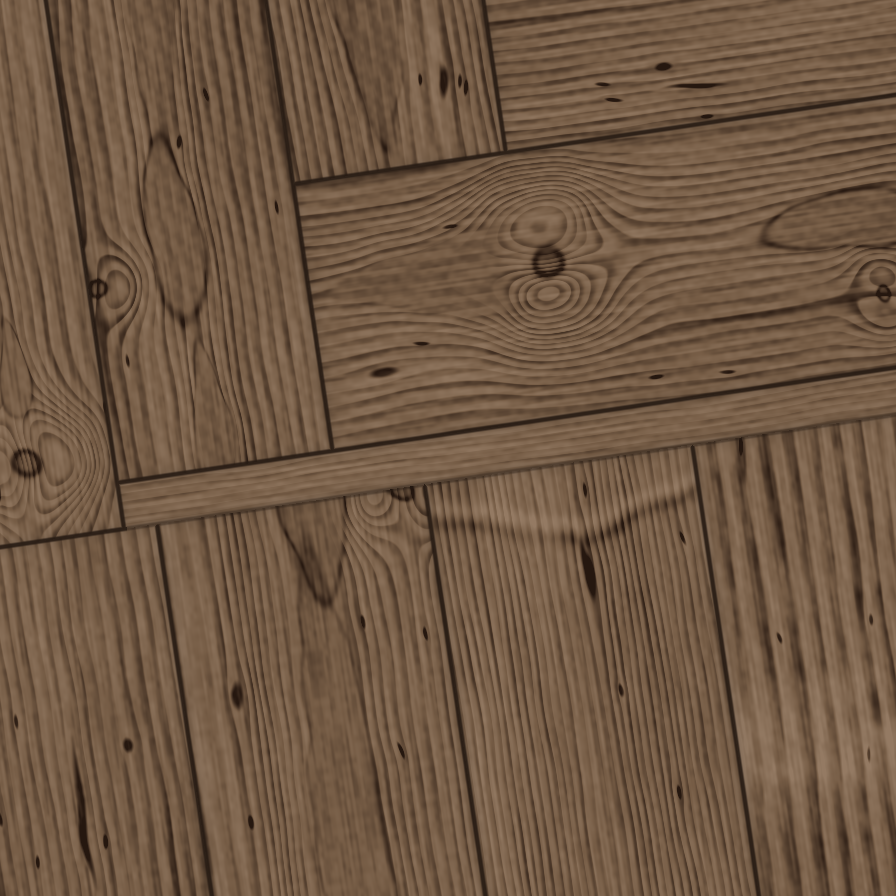
This texture is drawn by a three.js fragment shader. Its source:

```glsl
varying vec2 vUv;

#define TILT 0.147
#define LOW_SEAM 0.385
#define MID_SEAM 0.437
#define TOP_SEAM 0.738
#define LOW_WIDTH 0.302
#define SEAM_WIDTH 0.0021
#define RING_DEPTH 0.66
#define FIBRE_DEPTH 0.30
#define SEAM_COLOR vec3(0.15, 0.105, 0.075)
#define DARK_WOOD vec3(0.25, 0.18, 0.13)
#define MID_WOOD vec3(0.46, 0.36, 0.27)
#define LIGHT_WOOD vec3(0.58, 0.48, 0.39)

float field;  // height across the grain, its contours are the growth rings
float shade;  // darkening by knots, slits and heartwood
float plain;  // where the rings fade out

float hash(vec2 p) {
  return fract(sin(dot(p, vec2(127.1, 311.7))) * 43758.5);
}

float noise(vec2 p) {
  vec2 i = floor(p), f = fract(p);
  f = f * f * (3.0 - 2.0 * f);
  return mix(mix(hash(i), hash(i + vec2(1, 0)), f.x),
             mix(hash(i + vec2(0, 1)), hash(i + vec2(1, 1)), f.x), f.y);
}

// Flat-sawn patch with a dark rim; taper widens one end
void heartwood(vec2 d, vec2 size, float taper, float rim) {
  size.y *= 1.0 + taper * clamp(d.x / size.x, -1.0, 1.0);
  float r = length(d / size);
  float body = 1.0 - smoothstep(0.85, 1.0, r);
  field -= d.y * exp(-r * r);
  plain = max(plain, 0.85 * body);
  shade += 0.2 * body + rim * exp(-pow((r - 0.95) / 0.07, 2.0));
}

// Rings turn round a dark oval core
void knot(vec2 d, float size) {
  float r = length(d * vec2(1.0, 0.9)) / size;
  field -= 3.0 * d.y * exp(-r * r);
  plain *= smoothstep(0.7, 1.1, r);
  shade *= smoothstep(0.6, 1.0, r);
  shade += 0.3 * (1.0 - smoothstep(0.15, 0.3, r));
  shade += 0.6 * exp(-pow((r - 0.22) / 0.06, 2.0));
}

void slit(vec2 d, vec2 size) {
  float r = length(d / size);
  field -= 0.8 * d.y * exp(-0.3 * r * r);
  shade += 0.85 * (1.0 - smoothstep(0.35, 1.0, r));
}

void main() {
  float c = cos(TILT), s = sin(TILT);
  vec2 p = vec2(c * vUv.x + s * vUv.y, c * vUv.y - s * vUv.x);

  // Board layout: bounds, index, direction and ring count
  vec2 lo = vec2(-1.0), hi = vec2(2.0);
  float id, rings = 72.0, wave = 0.028;
  bool across = false;
  if (p.y < LOW_SEAM) {
    id = floor((p.x - 0.234) / LOW_WIDTH) + 1.0;
    lo.x = 0.234 + (id - 1.0) * LOW_WIDTH;
    hi = vec2(lo.x + LOW_WIDTH, LOW_SEAM);
    rings = id > 2.5 ? 36.0 : (id > 1.5 ? 105.0 : 62.0);
    wave = 0.016;
  } else if (p.x < 0.197) {
    id = 4.0; lo.y = LOW_SEAM; hi.x = 0.197;
  } else if (p.y < MID_SEAM) {
    id = 5.0; lo = vec2(0.197, LOW_SEAM); hi.y = MID_SEAM;
    across = true; rings = 125.0; wave = 0.008;
  } else if (p.x < 0.44) {
    id = 6.0; lo = vec2(0.197, MID_SEAM); hi.x = 0.44;
  } else if (p.y < TOP_SEAM) {
    id = 7.0; lo = vec2(0.44, MID_SEAM); hi.y = TOP_SEAM;
    across = true; rings = 66.0;
  } else {
    across = p.x > 0.68;
    id = across ? 9.0 : 8.0;
    lo = vec2(across ? 0.68 : 0.44, TOP_SEAM);
    hi.x = across ? 2.0 : 0.68;
  }

  // Grain runs along q.x
  vec2 q = across ? p : p.yx;
  vec2 o = q + id * 7.3;
  vec2 w = q + 0.012 * (vec2(noise(o * 24.0), noise(o * 21.0 + 40.0)) - 0.5);
  field = q.y + wave * (noise(o * vec2(3.0, 5.0)) - 0.5) + 0.005 * noise(o * vec2(14.0, 30.0));
  shade = 0.0;
  plain = 0.0;

  // Figures of each board
  if (id == 0.0) {
    slit(w - vec2(0.074, 0.103), vec2(0.11, 0.006));
    slit(w - vec2(0.147, 0.164), vec2(0.014, 0.006));
  } else if (id == 1.0) {
    heartwood(w - vec2(0.05, 0.397), vec2(0.3, 0.04), -0.3, 0.25);
    heartwood(w - vec2(0.385, 0.41), vec2(0.12, 0.042), 0.4, 0.4);
    knot(w - vec2(0.382, 0.51), 0.05);
    slit(w - vec2(0.182, 0.294), vec2(0.02, 0.007));
  } else if (id == 2.0) {
    float scar = w.x - 0.295 - 0.28 * abs(q.y - 0.702);
    shade += 0.55 * noise(o * 35.0) * exp(-pow(scar / 0.009, 2.0));
    shade -= 0.25 * exp(-pow((scar - 0.018) / 0.01, 2.0));
    slit(w - vec2(0.262, 0.702), vec2(0.04, 0.006));
  } else if (id == 3.0) {
    shade -= 0.5 * noise(o * vec2(30.0, 14.0)) * exp(-pow((q.x - 0.04) / 0.045, 2.0));
  } else if (id == 4.0) {
    heartwood(w - vec2(0.58, 0.1), vec2(0.06, 0.018), -0.5, 0.3);
    knot(w - vec2(0.47, 0.0985), 0.062);
  } else if (id == 6.0) {
    heartwood(w - vec2(0.94, 0.308), vec2(0.13, 0.028), 0.2, 0.1);
    heartwood(w - vec2(0.71, 0.3), vec2(0.11, 0.03), -0.3, 0.45);
    heartwood(w - vec2(0.49, 0.31), vec2(0.1, 0.022), -0.4, 0.25);
    knot(w - vec2(0.655, 0.205), 0.04);
  } else if (id == 7.0) {
    heartwood(w - vec2(0.6, 0.612), vec2(0.15, 0.046), 0.6, 0.1);
    heartwood(w - vec2(1.044, 0.606), vec2(0.1, 0.033), 0.2, 0.45);
    knot(w - vec2(0.708, 0.6125), 0.066);
    knot(w - vec2(1.072, 0.523), 0.034);
    slit(w - vec2(0.51, 0.5115), vec2(0.024, 0.007));
  } else if (id == 8.0) {
    heartwood(w - vec2(0.93, 0.55), vec2(0.175, 0.04), 0.5, 0.25);
    slit(w - vec2(0.827, 0.62), vec2(0.028, 0.007));
  } else if (id == 9.0) {
    slit(w - vec2(0.867, 0.807), vec2(0.014, 0.007));
    slit(w - vec2(0.899, 0.779), vec2(0.045, 0.004));
  }

  // Small scattered checks
  for (int i = 0; i < 4; i++) {
    vec2 k = vec2(float(i) + 3.0, id);
    vec2 at = mix(max(lo, vec2(0.0)), min(hi, vec2(1.1)), vec2(hash(k), hash(k + 19.0)));
    if (id != 5.0) slit(w - (across ? at : at.yx), vec2(0.011, 0.003));
  }

  // Growth rings: slow darkening, then a crisp edge
  float phase = rings * field + 2.5 * noise(vec2(field * 14.0, id * 5.0));
  float f = fract(phase);
  float ring = smoothstep(0.2, 0.82, f) * (1.0 - smoothstep(0.84, 1.0, f));
  ring *= mix(0.45, 1.0, hash(vec2(floor(phase), id))) * mix(0.6, 1.1, noise(o * vec2(9.0, 60.0)));
  if (id == 3.0) ring *= 0.7 + 0.9 * noise(o * vec2(45.0, 30.0));
  if (id == 5.0) ring *= 0.5;

  // Fibres and tone
  float fibre = noise(o * vec2(22.0, 330.0)) + 0.5 * noise(o * vec2(130.0, 210.0)) - 0.75;
  float tone = 0.7 + 0.1 * (hash(vec2(id, 4.0)) - 0.5) + 0.22 * (noise(o * vec2(3.0, 13.0)) - 0.5);
  tone += FIBRE_DEPTH * fibre - RING_DEPTH * ring * (1.0 - plain) - shade;
  tone = clamp(tone, -0.25, 1.0);
  vec3 color = tone < 0.5 ? mix(DARK_WOOD, MID_WOOD, 2.0 * tone) : mix(MID_WOOD, LIGHT_WOOD, 2.0 * tone - 1.0);

  // Seams, faint below the narrow strip
  vec2 gap = min(p - lo, hi - p);
  float edge = min(gap.x, gap.y);
  float seam = 1.0 - smoothstep(0.5 * SEAM_WIDTH, 1.8 * SEAM_WIDTH, edge);
  if (abs(p.y - LOW_SEAM) < 0.006 && p.x > 0.2 && gap.y < gap.x) seam *= 0.45;
  color *= 1.0 - 0.15 * exp(-edge / 0.006);
  gl_FragColor = vec4(mix(color, SEAM_COLOR, 0.9 * seam), 1.0);
}
```
